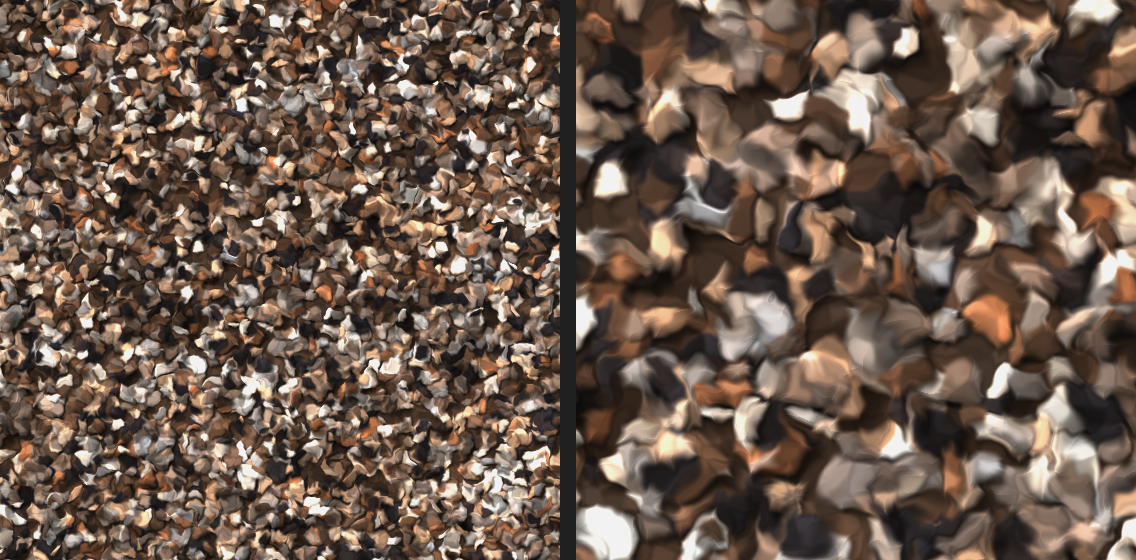
Left: the whole. Right: its middle third, enlarged.
Give the GLSL for this texture, as a Shadertoy shader.

```glsl
// Coarse sunlit gravel of crushed shell and stone chips in tan, cream, grey, rust and slate.

const vec2 LIGHT = vec2(-0.53, 0.85);

vec3 hash3(vec2 p) {
    vec3 q = fract(p.xyx * vec3(0.1031, 0.1030, 0.0973));
    q += dot(q, q.yxz + 33.33);
    return fract((q.xxy + q.yzz) * q.zyx);
}

// Layered sines that roughen the chip outlines.
vec2 crumble(vec2 p) {
    vec2 w = vec2(0.0);
    float freq = 75.0;
    for (int i = 0; i < 4; i++) {
        w += sin(p.yx * freq + vec2(1.7, 4.1) * float(i) + 2.0 * sin(p * freq * 0.63)) / freq;
        freq *= 1.7;
        p = mat2(0.8, -0.6, 0.6, 0.8) * p;
    }
    return w * 0.28;
}

// Convex chip: x is the edge distance, y the light on the nearest facet.
vec2 chip(vec2 p, vec3 seed) {
    float angle = 6.2832 * seed.z;
    mat2 turn = mat2(cos(angle), -sin(angle), sin(angle), cos(angle));
    vec2 stretch = vec2(1.0, 1.0 + 1.2 * seed.x * seed.x);
    vec2 q = turn * p * stretch;
    vec2 localLight = turn * LIGHT;
    float size = mix(0.30, 0.50, seed.y);
    vec2 result = vec2(-9.0, 0.0);
    for (int i = 0; i < 7; i++) {
        float k = float(i);
        float r = fract(sin(k * 4.7 + seed.x * 91.0) * 437.5);
        float a = 6.2832 * (k + 0.6 * r) / 7.0;
        vec2 facet = vec2(cos(a), sin(a));
        float d = dot(q, facet) - size * (0.7 + 0.45 * fract(r * 7.3));
        if (d > result.x) result = vec2(d, dot(facet, localLight));
    }
    return result;
}

vec3 stoneColour(vec3 h) {
    vec3 slate = vec3(0.15, 0.13, 0.13), brown = vec3(0.38, 0.27, 0.20);
    vec3 taupe = vec3(0.52, 0.43, 0.37), sand = vec3(0.73, 0.58, 0.46);
    vec3 grey = vec3(0.63, 0.58, 0.54), cream = vec3(0.96, 0.88, 0.79);
    vec3 rust = vec3(0.60, 0.38, 0.25);
    vec3 c = slate;
    c = mix(c, brown, step(0.16, h.x));
    c = mix(c, taupe, step(0.32, h.x));
    c = mix(c, sand, step(0.51, h.x));
    c = mix(c, grey, step(0.69, h.x));
    c = mix(c, cream, step(0.82, h.x));
    c = mix(c, rust, step(0.95, h.x));
    return c * (0.88 + 0.24 * h.y) * mix(vec3(1.03, 0.99, 0.96), vec3(0.97, 1.0, 1.04), h.z);
}

// Soft cellular mottling: rgb is the blended tint, a the crevice depth.
vec4 mottle(vec2 p) {
    vec2 cell = floor(p);
    vec4 sum = vec4(0.0);
    float near1 = 9.0, near2 = 9.0;
    for (int y = -1; y <= 1; y++)
    for (int x = -1; x <= 1; x++) {
        vec2 id = cell + vec2(x, y);
        vec3 h = hash3(id + 211.0);
        float d = length(id + 0.15 + 0.7 * h.xy - p);
        float weight = exp(-9.0 * d);
        float warm = (fract(h.x * 13.7) - 0.5) * 0.14;
        sum += vec4((0.45 + 1.1 * h.z) * vec3(1.0 + warm, 1.0, 1.0 - warm), 1.0) * weight;
        near2 = min(near2, max(near1, d));
        near1 = min(near1, d);
    }
    return vec4(sum.rgb / sum.a, 1.0 - smoothstep(0.0, 0.35, near2 - near1));
}

void mainImage(out vec4 fragColor, in vec2 fragCoord) {
    vec2 uv = fragCoord / iResolution.y;
    vec2 rough = uv + crumble(uv);
    vec3 colour = vec3(0.26, 0.19, 0.145);

    // Chips piled in layers, each casting a soft shadow on those below.
    for (int layer = 0; layer < 6; layer++) {
        float k = float(layer);
        float density = 15.0 + 5.0 * k;
        vec2 p = rough * density + k * vec2(7.31, 3.77);
        vec2 cell = floor(p);
        for (int y = -1; y <= 1; y++)
        for (int x = -1; x <= 1; x++) {
            vec2 id = cell + vec2(x, y);
            vec3 seed = hash3(id + 57.0 * k + 19.0);
            vec3 tone = hash3(id.yx + 83.0 * k + 140.0);
            vec2 q = p - id - 0.5 - 0.7 * (seed.yz - 0.5);
            if (fract(tone.y * 17.3) > 0.95 - 0.10 * k || dot(q, q) > 1.1) continue;

            float shadow = chip(q + LIGHT * 0.12, seed).x;
            colour *= mix(0.58, 1.0, smoothstep(-0.08, 0.16, shadow));

            vec2 body = chip(q, seed);
            float rim = smoothstep(-0.30, 0.0, body.x);
            float lit = 1.06 + rim * (0.24 * body.y - 0.1);
            float edge = 0.0032 * density;
            colour = mix(colour, stoneColour(tone) * lit, 1.0 - smoothstep(-edge, edge, body.x));
        }
    }

    // Crumbly surface: soft grit, then broad drifts of lighter and darker stone.
    vec4 grit = mottle(rough * 64.0);
    colour *= mix(vec3(1.0), grit.rgb, 0.75) * (1.06 - 0.15 * grit.a);
    colour *= mix(vec3(1.0), mottle(rough.yx * 13.0).rgb, 0.4);

    fragColor = vec4(clamp(colour, 0.03, 0.95), 1.0);
}
```
